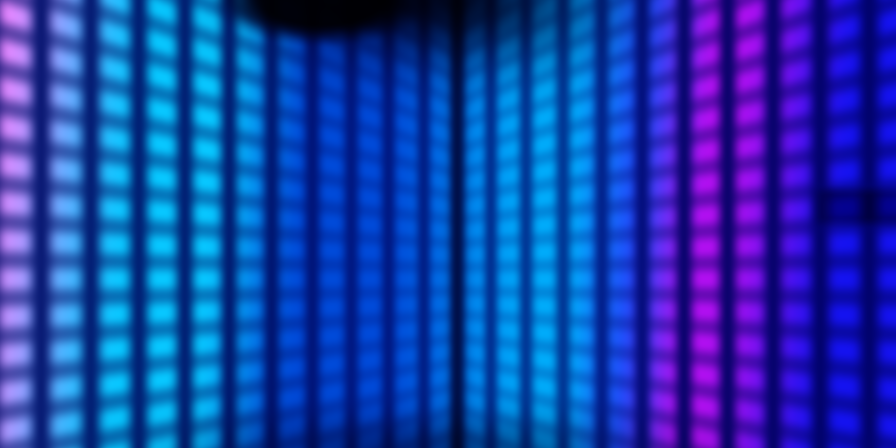
Write a Shadertoy shader that draws this background.

```glsl
// Two walls of blurred LED lights meeting at a dark corner, in perspective.
// Columns widen away from the corner, rows fan out from a horizon, and a
// chain of soft colour blends runs across; shadows are laid over the top.

#define CORNER_X 1.021      // positions are in canvas heights
#define HORIZON_Y 0.377
#define COLUMN_WIDTH 0.0729 // width of the column next to the corner
#define WIDENING_LEFT 0.0020  // growth of the columns with distance
#define WIDENING_RIGHT 0.0019
#define ROW_ASPECT 0.73     // row height relative to column width
#define CELL_TILT 0.025     // extra slant of each light
#define NEAR_GAP vec3(0.12, 0.34, 0.61) // wall colour kept between lights
#define FAR_GAP vec3(0.08, 0.17, 0.46)
#define HUE_LEAN 0.09       // slant of the colour bands

const float TAU = 6.2831853;

float bell(float offset, float width) {
    float t = offset / width;
    return exp(-t * t);
}

// Wall colour, blended from left to right
vec3 wallColour(float x) {
    const vec3 pink    = vec3(0.97, 0.50, 1.00);
    const vec3 cyan    = vec3(0.03, 0.78, 1.00);
    const vec3 cobalt  = vec3(0.00, 0.29, 0.85);
    const vec3 azure   = vec3(0.00, 0.67, 0.98);
    const vec3 royal   = vec3(0.12, 0.30, 0.98);
    const vec3 magenta = vec3(0.69, 0.06, 0.94);
    const vec3 indigo  = vec3(0.08, 0.07, 0.94);
    vec3 c = mix(pink, cyan, smoothstep(-0.10, 0.31, x));
    c = mix(c, cobalt,  smoothstep(0.445, 0.69, x));
    c = mix(c, azure,   smoothstep(0.83, 1.22, x));
    c = mix(c, royal,   smoothstep(1.25, 1.43, x));
    c = mix(c, magenta, smoothstep(1.39, 1.575, x));
    return mix(c, indigo, smoothstep(1.59, 1.90, x));
}

// Brightness of the light grid, from 0 in a gap to 1 on a light
float lightGrid(float dist, float y, float widening) {
    float root = sqrt(COLUMN_WIDTH * COLUMN_WIDTH + 4.0 * widening * dist);
    float column = (root - COLUMN_WIDTH) / (2.0 * widening);
    float slant = 1.0 + CELL_TILT * sin(TAU * column) / TAU;
    float row = (y - HORIZON_Y) * slant / (ROW_ASPECT * root);
    float columnGap = 0.5 + 0.5 * cos(TAU * column);
    float rowGap = 0.5 - 0.5 * cos(TAU * row);
    float rowDepth = 0.24 + 0.36 * dist;
    // The powers widen the lights and narrow the gaps
    return (1.0 - pow(columnGap, 1.9)) * (1.0 - rowDepth * pow(rowGap, 1.2));
}

// Soft darkness along the corner, the ceiling and the floor
float roomShade(vec2 p) {
    float corner = 1.0 - 0.48 * bell(p.x - CORNER_X, 0.02);
    float ceiling = 1.0 - 0.85 * bell(p.x - 0.98, 0.30) * bell(1.0 - p.y, 0.13);
    float ground = 1.0 - 0.4 * bell(p.x - 0.95, 0.45) * bell(p.y, 0.07);
    float patchRadius = length((p - vec2(0.718, 1.005)) / vec2(0.20, 0.088));
    float blackPatch = 1.0 - smoothstep(0.65, 1.3, patchRadius);
    return corner * ceiling * ground * (1.0 - 0.94 * blackPatch);
}

// Unlit strip on the right wall
float darkStrip(vec2 p) {
    float across = smoothstep(1.80, 1.86, p.x);
    return across * (1.0 - smoothstep(0.022, 0.052, abs(p.y - 0.539)));
}

void mainImage(out vec4 fragColor, in vec2 fragCoord) {
    vec2 p = fragCoord / iResolution.y;
    float dist = abs(p.x - CORNER_X);
    float widening = p.x < CORNER_X ? WIDENING_LEFT : WIDENING_RIGHT;

    // Colour bands lean more towards the outer sides
    float lean = HUE_LEAN * smoothstep(0.1, 0.5, dist);
    vec3 colour = wallColour(p.x - lean * (p.y - 0.5));

    // Gaps deepen away from the corner, where the lights are larger
    vec3 gapTint = mix(NEAR_GAP, FAR_GAP, smoothstep(0.2, 0.55, dist));
    colour *= mix(gapTint, vec3(1.0), lightGrid(dist, p.y, widening));

    // Blue lingers in the shadows longer than red and green
    colour *= pow(vec3(roomShade(p)), vec3(1.4, 1.4, 1.0));
    colour *= mix(vec3(1.0), vec3(0.2, 0.1, 0.6), darkStrip(p));
    fragColor = vec4(colour, 1.0);
}
```
